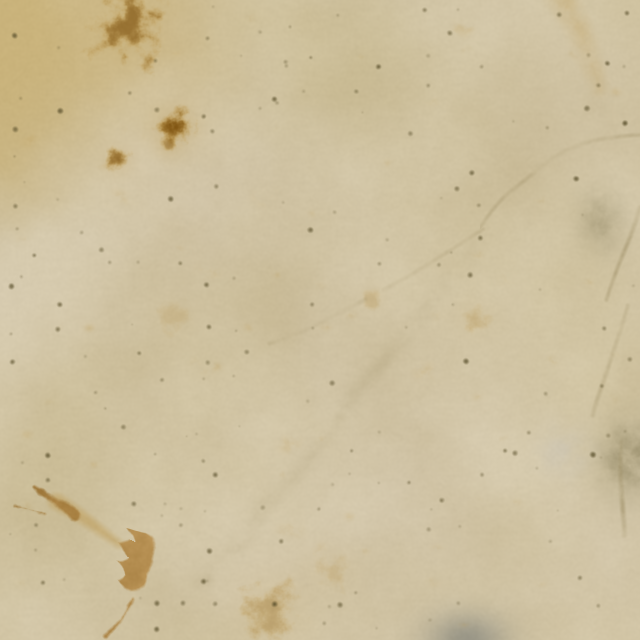
Give the GLSL for this texture, as a Shadertoy shader.

```glsl
const vec3 PAPER_LIGHT = vec3(0.840, 0.793, 0.675);
const vec3 PAPER_DIM = vec3(0.788, 0.732, 0.592);
const vec3 YELLOWED = vec3(0.785, 0.690, 0.455);
const vec3 OCHRE = vec3(0.74, 0.60, 0.32);
const vec3 BROWN = vec3(0.50, 0.33, 0.07);
const vec3 FLAKE = vec3(0.69, 0.53, 0.28);
const vec3 OLIVE = vec3(0.50, 0.46, 0.32);
const vec3 SLATE = vec3(0.53, 0.53, 0.49);
const vec3 SPECK = vec3(0.35, 0.31, 0.17);
const vec3 SCRATCH = vec3(0.62, 0.56, 0.40);
const vec3 PALE = vec3(0.80, 0.77, 0.70);
const float GRAIN = 0.012;
const float SCRATCH_WIDTH = 0.0045;
const float SPECK_SHARE = 0.17;

// Rust stains: centre, radius, strength
const vec4 STAINS[9] = vec4[9](
    vec4(0.205, 0.960, 0.058, 0.80), vec4(0.276, 0.805, 0.029, 1.00),
    vec4(0.187, 0.750, 0.018, 0.85), vec4(0.262, 0.775, 0.014, 0.65),
    vec4(0.425, 0.045, 0.044, 0.45), vec4(0.520, 0.110, 0.028, 0.24),
    vec4(0.273, 0.505, 0.026, 0.20), vec4(0.582, 0.535, 0.015, 0.26),
    vec4(0.742, 0.502, 0.020, 0.28));

// Fine scratches: start, end
const vec4 SCRATCHES[5] = vec4[5](
    vec4(1.00, 0.675, 0.945, 0.53), vec4(0.98, 0.52, 0.925, 0.35),
    vec4(0.755, 0.64, 0.60, 0.545), vec4(0.57, 0.53, 0.42, 0.462),
    vec4(0.973, 0.31, 0.976, 0.16));

vec2 hash2(vec2 p) {
    vec3 q = fract(p.xyx * vec3(0.1031, 0.1030, 0.0973));
    q += dot(q, q.yzx + 33.33);
    return fract((q.xx + q.yz) * q.zy);
}

float corner(vec2 cell, vec2 offset, vec2 f) {
    return dot(hash2(cell + offset + 50.0) * 2.0 - 1.0, f - offset);
}

float gradientNoise(vec2 p) {
    vec2 i = floor(p), f = p - i;
    vec2 u = f * f * f * (f * (f * 6.0 - 15.0) + 10.0);
    return mix(mix(corner(i, vec2(0, 0), f), corner(i, vec2(1, 0), f), u.x),
               mix(corner(i, vec2(0, 1), f), corner(i, vec2(1, 1), f), u.x), u.y);
}

float fbm(vec2 p) {
    float sum = 0.0, amp = 1.0;
    for (int i = 0; i < 4; i++) {
        sum += amp * gradientNoise(p);
        p = mat2(1.6, 1.2, -1.2, 1.6) * p + 7.3;
        amp *= 0.5;
    }
    return sum;
}

// Distance to a segment whose half width runs from wa to wb
float taper(vec2 p, vec2 a, vec2 b, float wa, float wb) {
    vec2 ab = b - a;
    float h = clamp(dot(p - a, ab) / dot(ab, ab), 0.0, 1.0);
    return length(p - a - ab * h) - mix(wa, wb, h);
}

float glow(vec2 p, vec2 centre, vec2 radius) {
    vec2 d = (p - centre) / radius;
    return exp(-dot(d, d));
}

void mainImage(out vec4 fragColor, in vec2 fragCoord) {
    vec2 p = fragCoord / iResolution.xy;
    float px = 1.0 / iResolution.y;
    float broad = fbm(p * 3.0), patchy = fbm(p * 8.0 + 11.0), mottle = fbm(p * 32.0);
    float cloud = clamp(0.75 + 0.7 * mottle, 0.0, 1.0);
    float worn = smoothstep(-0.30, 0.30, fbm(p * 11.0 + 3.0));
    vec2 bent = p + 0.010 * vec2(gradientNoise(p * 9.0), gradientNoise(p * 9.0 + 20.0));

    // Paper, yellowed towards the upper left
    float tone = 0.55 + 0.9 * broad + 0.28 * patchy + 0.10 * mottle;
    vec3 col = mix(PAPER_DIM, PAPER_LIGHT, clamp(tone, 0.0, 1.0));
    col.b += 0.020 * fbm(p * 2.5 + 40.0);
    float aged = smoothstep(0.46, 0.02, length(p - vec2(0.03, 1.0)) + 0.16 * broad);
    col = mix(col, YELLOWED, 0.85 * aged);

    // Soft shadows and the diagonal crease
    col = mix(col, OLIVE, 0.42 * cloud * glow(p, vec2(0.94, 0.655), vec2(0.035, 0.045)));
    col = mix(col, OLIVE, 0.65 * cloud * glow(p, vec2(0.985, 0.285), vec2(0.045, 0.055)));
    col = mix(col, SLATE, 0.75 * glow(p, vec2(0.73, 0.0), vec2(0.06, 0.04)));
    col = mix(col, PALE, 0.70 * cloud * glow(p, vec2(0.88, 0.295), vec2(0.038)));
    float crease = taper(bent, vec2(0.74, 0.61), vec2(0.32, 0.09), 0.0, 0.0);
    col = mix(col, SCRATCH, 0.22 * worn * cloud * exp(-pow(crease / 0.014, 2.0)));
    float drip = taper(bent, vec2(0.88, 1.0), vec2(0.937, 0.86), 0.012, 0.0);
    col = mix(col, OCHRE, 0.34 * cloud * smoothstep(0.022, -0.012, drip));

    // Ragged rust stains
    for (int i = 0; i < 9; i++) {
        vec4 s = STAINS[i];
        float body = 1.0 - length(p - s.xy) / s.z + 1.1 * mottle;
        col = mix(col, OCHRE, 0.22 * s.w * glow(p, s.xy, vec2(1.5 * s.z)));
        vec3 rust = mix(OCHRE, BROWN, smoothstep(0.15, 1.15, body) * s.w);
        col = mix(col, rust, s.w * smoothstep(-0.1, 0.8, body));
    }

    // Torn flakes, toothed on the upper left side
    float along = p.y * 34.0 + p.x * 18.0;
    float teeth = 0.060 * abs(fract(along) - 0.5) * (0.5 + hash2(vec2(floor(along))).x);
    teeth *= smoothstep(-0.005, 0.030, dot(p - vec2(0.218, 0.120), vec2(-0.9, 0.43)));
    float flake = taper(p, vec2(0.214, 0.152), vec2(0.208, 0.100), 0.030, 0.026) + teeth;
    flake = min(flake, taper(bent, vec2(0.055, 0.238), vec2(0.115, 0.195), 0.004, 0.012));
    flake = min(flake, taper(bent, vec2(0.207, 0.065), vec2(0.190, 0.035), 0.004, 0.003));
    flake = min(flake, taper(bent, vec2(0.190, 0.035), vec2(0.167, 0.010), 0.003, 0.005));
    flake = min(flake, taper(bent, vec2(0.025, 0.207), vec2(0.070, 0.195), 0.001, 0.003));
    flake += 0.006 * mottle;
    float tail = taper(bent, vec2(0.09, 0.215), vec2(0.185, 0.148), 0.015, 0.007);
    col = mix(col, OCHRE, 0.50 * smoothstep(0.006, -0.010, tail));
    vec3 flakeTone = FLAKE + 0.06 * mottle + 0.5 * (p.x - 0.2);
    col = mix(col, flakeTone, 0.92 * smoothstep(px, -0.004 - px, flake));

    // Worn scratches and one long arc
    float line = abs(length(bent - vec2(1.0, 0.505)) - 0.285) + step(bent.y, 0.64) + step(bent.x, 0.75);
    for (int i = 0; i < 5; i++)
        line = min(line, taper(bent, SCRATCHES[i].xy, SCRATCHES[i].zw, 0.0, 0.0));
    float wear = mix(0.10, 0.36, worn) + 0.18 * smoothstep(0.85, 0.97, p.x);
    col = mix(col, SCRATCH, wear * cloud * smoothstep(SCRATCH_WIDTH + px, 0.0, line));

    // Scattered smudges and sparse specks
    for (int i = 0; i < 3; i++) {
        float cells = 8.0 + 9.0 * float(i);
        vec2 id = floor(p * cells) + 31.0 * float(i);
        vec2 spot = (floor(p * cells) + 0.25 + 0.5 * hash2(id)) / cells;
        vec2 kind = hash2(id + 77.0);
        float d = length(p - spot) + 0.002 * mottle;
        float r = mix(0.0015, 0.0038, kind.y * kind.y);
        float ink = step(kind.x, SPECK_SHARE) * mix(0.20, 0.80, kind.y * kind.y);
        float smudge = step(0.75, kind.x) * smoothstep(-0.2, 0.5, mottle);
        if (i < 2) col = mix(col, OCHRE, 0.24 * smudge * glow(p, spot, vec2(0.13, 0.10) / cells));
        col = mix(col, SPECK, ink * smoothstep(r + 0.0015 + px, r - 0.0015 - px, d));
    }

    // Fine paper grain
    col += GRAIN * (gradientNoise(p * 170.0) + gradientNoise(p * vec2(60.0, 110.0)));
    fragColor = vec4(clamp(col, 0.0, 1.0), 1.0);
}
```
